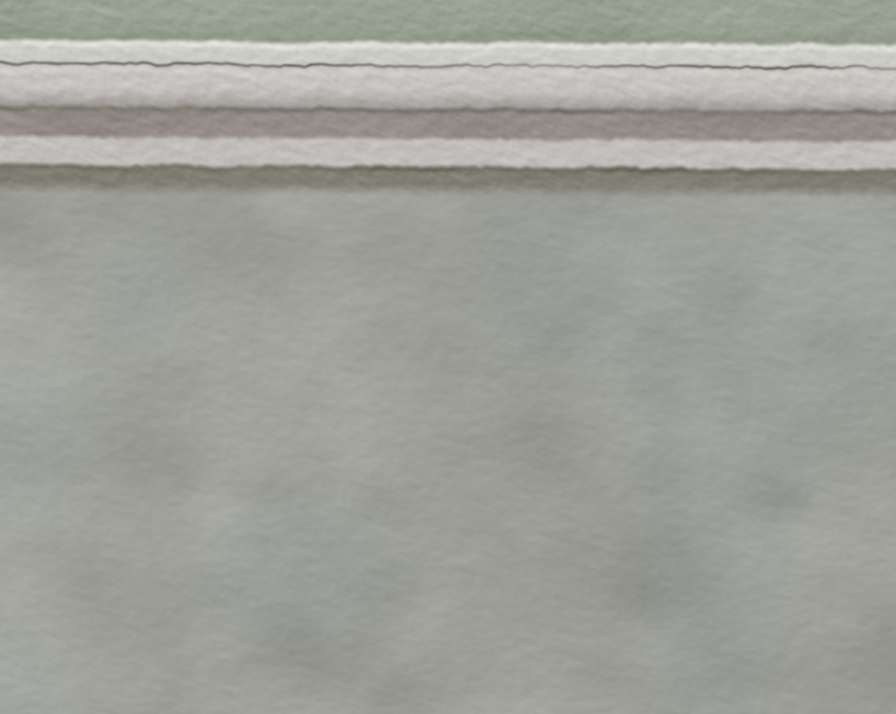
Give the GLSL for this texture, as a Shadertoy shader.

```glsl
// Weathered grey plaster wall below a pale, softly worn horizontal moulding.

// Heights are measured downward from the top edge; canvas height is 1.
const float TILT = 0.0045;
const float EDGE_WEAR = 0.0042;
const float GRAIN = 0.065;
const float MOTTLE = 0.095;
const float STAIN = 0.055;

const float LEDGE_TOP = 0.056;
const float GROOVE = 0.089;
const float COVE_TOP = 0.149;
const float BEAD_TOP = 0.192;
const float BEAD_BOTTOM = 0.231;
const float SHADOW_END = 0.264;

const vec3 UPPER_PAINT = vec3(0.600, 0.632, 0.575);
const vec3 LEDGE = vec3(0.795, 0.800, 0.775);
const vec3 ROUND = vec3(0.775, 0.760, 0.750);
const vec3 COVE = vec3(0.575, 0.545, 0.525);
const vec3 BEAD = vec3(0.755, 0.745, 0.730);
const vec3 SHADOW = vec3(0.505, 0.495, 0.455);
const vec3 WALL = vec3(0.617, 0.624, 0.601);
const vec3 CREVICE = vec3(0.36, 0.35, 0.31);

// Broad stains: centre x, depth, radius.
const vec3 STAINS[9] = vec3[9](
    vec3(1.085, 0.695, 0.050), vec3(0.915, 0.825, 0.060),
    vec3(0.765, 0.610, 0.075), vec3(0.140, 0.825, 0.070),
    vec3(0.555, 0.970, 0.040), vec3(1.015, 0.440, 0.070),
    vec3(0.340, 0.360, 0.080), vec3(0.415, 0.890, 0.055),
    vec3(0.200, 0.630, 0.095));

float hash(vec2 cell) {
    vec3 q = fract(vec3(cell.xyx) * 0.1031);
    q += dot(q, q.yzx + 33.33);
    return fract((q.x + q.y) * q.z);
}

float noise(vec2 p) {
    vec2 i = floor(p), f = fract(p);
    f = f * f * (3.0 - 2.0 * f);
    return mix(mix(hash(i), hash(i + vec2(1, 0)), f.x),
               mix(hash(i + vec2(0, 1)), hash(i + vec2(1, 1)), f.x), f.y);
}

float fbm(vec2 p) {
    float sum = 0.0, weight = 0.5;
    for (int i = 0; i < 5; i++) {
        sum += weight * noise(p);
        p = mat2(1.6, 1.2, -1.2, 1.6) * p + 7.3;
        weight *= 0.5;
    }
    return sum;
}

// Signed relief of the plaster, lit from the upper left.
float relief(vec2 p) {
    vec2 q = vec2(p.x + 0.5 * p.y, p.y - 0.3 * p.x) * vec2(55.0, 95.0);
    return fbm(q) - fbm(q + vec2(0.35, 0.5));
}

float below(float y, float edge, float softness) {
    return smoothstep(edge - softness, edge + softness, y);
}

float line(float y, float centre, float width) {
    float d = (y - centre) / width;
    return exp(-d * d);
}

vec3 wallColor(vec2 p) {
    float cloud = fbm(p * vec2(4.5, 6.5) + 3.0) - 0.48;
    float patches = fbm(p * vec2(13.0, 17.0) + 19.0) - 0.48;
    float tone = MOTTLE * (cloud + 0.6 * patches);
    tone += 0.014 * (0.6 - p.x) - 0.010 * (p.y - 0.5);
    vec2 warped = p + 0.07 * vec2(patches, cloud);
    for (int i = 0; i < 9; i++) {
        vec2 d = (warped - STAINS[i].xy) / STAINS[i].z;
        tone -= STAIN * exp(-dot(d, d) * 1.4) * (0.65 + patches);
    }
    float tint = noise(p * 5.0 + 41.0) - 0.5;
    return WALL + tone + tint * vec3(0.008, 0.0, -0.008);
}

vec3 mouldingColor(vec2 p, float y) {
    float worn = noise(p * vec2(9.0, 20.0));
    // Painted strip above the ledge.
    vec3 color = UPPER_PAINT + 0.05 * (fbm(p * 6.0) - 0.5);
    color -= 0.035 * smoothstep(0.02, LEDGE_TOP, y);
    // Stacked profiles, from the ledge down to the cast shadow.
    color = mix(color, LEDGE, below(y, LEDGE_TOP, 0.004));
    vec3 rounded = ROUND - 0.13 * smoothstep(0.120, COVE_TOP, y);
    color = mix(color, rounded, below(y, GROOVE, 0.003));
    vec3 cove = COVE + 0.06 * (worn - 0.5);
    color = mix(color, cove, below(y, COVE_TOP, 0.005));
    color = mix(color, BEAD, below(y, BEAD_TOP, 0.005));
    color = mix(color, SHADOW, below(y, BEAD_BOTTOM, 0.005));
    // Bright lips and broken dark crevices.
    color += 0.07 * line(y, LEDGE_TOP + 0.006, 0.004);
    color += 0.03 * line(y, GROOVE + 0.009, 0.006);
    color = mix(color, CREVICE, 0.55 * line(y, GROOVE, 0.0025) * (0.4 + worn));
    color = mix(color, CREVICE, 0.45 * line(y, COVE_TOP + 0.003, 0.004) * (0.4 + worn));
    return mix(color, CREVICE, 0.50 * line(y, BEAD_BOTTOM + 0.004, 0.004) * (0.4 + worn));
}

void mainImage(out vec4 fragColor, in vec2 fragCoord) {
    vec2 p = fragCoord / iResolution.y;
    p.y = 1.0 - p.y;
    float wear = noise(vec2(p.x * 40.0, p.y * 9.0)) + 0.6 * noise(p * vec2(110.0, 30.0));
    float y = p.y - TILT * p.x + EDGE_WEAR * (wear - 0.8);
    float onWall = below(y, SHADOW_END, 0.011);
    vec3 color = mix(mouldingColor(p, y), wallColor(p), onWall);
    color += GRAIN * mix(1.5, 0.75, onWall) * relief(p);
    fragColor = vec4(clamp(color, 0.0, 1.0), 1.0);
}
```
